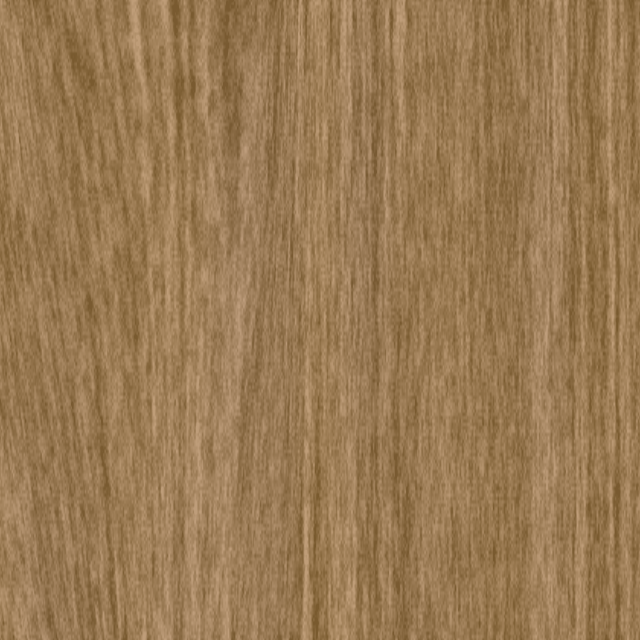
Give the GLSL for this texture, as a WebGL 2 fragment shader.

```glsl
#version 300 es
precision highp float;

uniform vec2 u_resolution;
out vec4 fragColor;

float hash(vec2 p) {
    vec3 q = fract(vec3(p.xyx) * 0.1031);
    q += dot(q, q.yzx + 33.33);
    return fract((q.x + q.y) * q.z);
}

// Value noise centred on zero
float noise(vec2 p) {
    vec2 cell = floor(p), f = fract(p);
    f = f * f * (3.0 - 2.0 * f);
    float low = mix(hash(cell), hash(cell + vec2(1, 0)), f.x);
    float high = mix(hash(cell + vec2(0, 1)), hash(cell + vec2(1, 1)), f.x);
    return mix(low, high, f.y) - 0.5;
}

// Soft-edged interval
float band(float x, float from, float to, float soft) {
    return smoothstep(from - soft, from + soft, x) * (1.0 - smoothstep(to - soft, to + soft, x));
}

float bell(float x, float width) {
    return exp(-x * x / (width * width));
}

// Bends the trunk so the grain leans on the left and around the knot line
float grainCoordinate(vec2 p) {
    float lean = 0.11 * p.y * (1.0 - smoothstep(0.04, 0.33, p.x));
    float bow = 0.045 * p.y * bell(p.x - 0.41, 0.07);
    float sway = 0.008 * noise(vec2(p.x * 4.0, p.y * 2.0)) + 0.0015 * noise(p * vec2(15, 6));
    return p.x + lean - bow + sway;
}

// Broad growth bands and fine parallel stripes
float growthLines(vec2 p, float w) {
    float striped = 0.3 + 0.7 * max(band(p.x, 0.13, 0.33, 0.03),
                        max(band(p.x, 0.45, 0.64, 0.03), band(p.x, 0.84, 1.2, 0.02)));
    float tone = 0.18 * noise(vec2(w * 11.0, p.y * 0.7 + 4.0));
    tone += 0.24 * noise(vec2(w * 43.0 + 7.0, p.y * 0.8));
    tone += 0.62 * striped * noise(vec2(w * 115.0, p.y * 0.9 + 9.0));
    tone += 0.46 * striped * noise(vec2(w * 205.0 + 31.0, p.y * 2.0));
    float veins = bell(noise(vec2(w * 17.0 + 3.0, p.y * 0.5)), 0.05);
    return tone - 0.14 * veins * (1.0 - smoothstep(0.2, 0.34, p.x));
}

// Pointed dark tongue with pale rims, and the dark line beside it
float cathedral(vec2 p) {
    float wobble = 0.006 * noise(p * vec2(5, 6));
    float tip = abs(p.x - 0.363 + wobble) - 0.075 * (p.y - 0.61);
    float tongue = smoothstep(0.006, -0.008, tip) * smoothstep(0.58, 0.68, p.y);
    float rim = bell(tip - 0.022, 0.016) * smoothstep(0.2, 0.5, p.y);
    float offset = p.x - 0.373 - 0.06 * smoothstep(0.0, 1.0, p.y) + wobble;
    float line = bell(offset, 0.008) * (0.75 + 0.5 * noise(vec2(3.0, p.y * 5.0)));
    float shade = bell(offset - 0.008, 0.024);
    return 0.12 * rim - 0.27 * tongue - 0.28 * line - 0.08 * shade;
}

// Mottled patches where the grain surfaces at the left edge and lower right
float figure(vec2 p) {
    float patches = 1.0 - smoothstep(0.02, 0.11, p.x);
    patches += bell(p.x - 0.7, 0.06) * bell(p.y - 0.14, 0.1);
    vec2 q = p + 0.04 * noise(p * vec2(20, 9));
    return 0.32 * patches * noise(vec2(q.x * 19.0 + q.y * 5.0, q.y * 8.0));
}

// Short fibres, pores and fine grit
float fibres(vec2 p, float w) {
    float tone = 0.58 * noise(vec2(w * 290.0, p.y * 30.0));
    tone += 0.20 * noise(vec2(w * 150.0 + 5.0, p.y * 14.0));
    tone += 0.46 * noise(p * vec2(420, 190));
    float pores = smoothstep(0.24, 0.42, noise(vec2(w * 250.0 + 17.0, p.y * 38.0)));
    return tone - 0.2 * pores;
}

void main() {
    vec2 p = gl_FragCoord.xy / u_resolution;
    float w = grainCoordinate(p);

    // Uneven light across the board
    float tone = 0.505;
    tone -= 0.09 * band(p.x, 0.65, 0.82, 0.03);
    tone -= 0.07 * bell(p.x - 0.775, 0.03);
    tone += 0.05 * band(p.x, 0.34, 0.42, 0.02);
    tone += 0.14 * bell(p.x - 0.835 - 0.02 * (p.y - 0.4) * p.y, 0.008);
    tone += 0.09 * noise(p * vec2(5, 2) + 2.0);

    tone += growthLines(p, w) + cathedral(p) + figure(p) + fibres(p, w);
    tone = clamp(tone, -0.12, 1.12);

    vec3 wood = mix(vec3(0.50, 0.38, 0.22), vec3(0.72, 0.59, 0.45), tone);
    // Some streaks lean grey, others golden
    wood += vec3(-0.004, 0.0, 0.022) * noise(vec2(w * 14.0 + 40.0, p.y * 1.5));
    fragColor = vec4(wood, 1.0);
}
```
